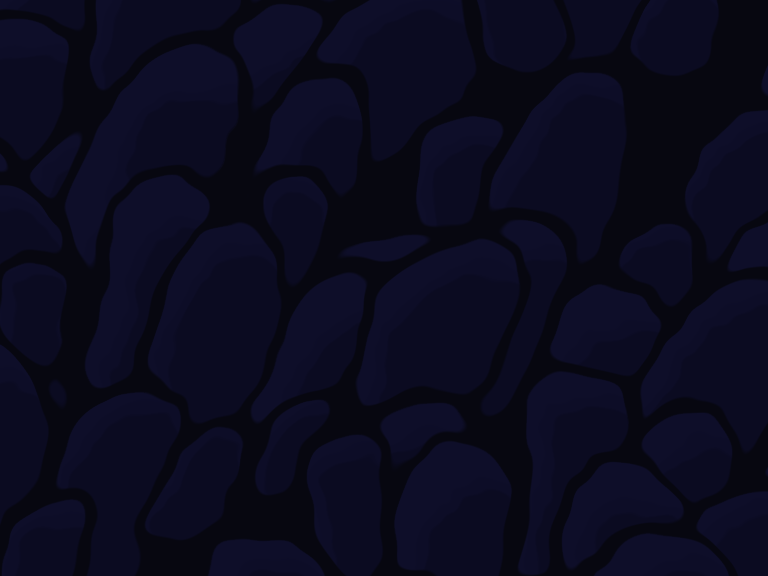
Write a WebGL 1 fragment shader that draws this texture.

```glsl
precision highp float;
// Night-blue cobbles: leaning, round-topped stones overlap like scales.
// Rows are laid from top to bottom; each stone cuts a dark joint into those
// behind it and carries a paler rim on its upper left side.
uniform vec2 u_resolution;

vec4 hash4(vec2 cell) {
  vec4 seed = vec4(dot(cell, vec2(127.1, 311.7)), dot(cell, vec2(269.5, 183.3)),
                   dot(cell, vec2(419.2, 371.9)), dot(cell, vec2(93.7, 241.1)));
  return fract(sin(seed) * 43758.55);
}

// Layered sines that make hand-drawn edges
vec2 wobble(vec2 p) {
  return 0.010 * sin(p.yx * vec2(17.0, 14.0) + 2.0 * sin(p * 9.0))
       + 0.003 * sin(p.yx * vec2(61.0, 53.0) + 3.0 * sin(p * 31.0));
}

float smoothMin(float a, float b, float k) {
  float h = max(k - abs(a - b), 0.0) / k;
  return min(a, b) - h * h * k * 0.25;
}

// Rounded block, sheared by lean and narrower towards its top
float stoneDistance(vec2 q, vec2 halfSize, float lean) {
  q.x = (q.x - lean * q.y) * (1.0 + 0.7 * q.y);
  float corner = 0.88 * min(halfSize.x, halfSize.y);
  vec2 d = abs(q) - halfSize + corner;
  return (length(max(d, 0.0)) + min(max(d.x, d.y), 0.0) - corner)
       / sqrt(1.0 + lean * lean);
}

void main() {
  vec2 uv = gl_FragCoord.xy / u_resolution.y;
  vec2 p = uv + wobble(uv);
  vec2 spacing = vec2(0.235, 0.17);
  float column = floor(p.x / spacing.x);
  float joint = 0.021 + 0.006 * sin(p.x * 13.0 + 2.0 * sin(p.y * 11.0));

  float solid = -1.0;  // positive inside a visible stone
  float rim = -1.0;    // positive in the pale rim of the front stone

  for (int i = 0; i < 10; i++) {
    float row = 8.0 - float(i);
    for (int j = -2; j <= 2; j++) {
      vec2 cell = vec2(column + float(j), row);
      vec4 rnd = hash4(cell);
      vec4 shape = hash4(cell + 37.0);

      // Mostly big slabs, with some small pebbles between
      float size = shape.x < 0.22 ? 0.5 : 1.0;
      vec2 halfSize = size * vec2(mix(0.09, 0.155, rnd.z), mix(0.15, 0.26, rnd.w));
      float lean = mix(-0.15, 0.5, shape.y);
      vec2 top = (cell + vec2(0.5 * mod(row, 2.0), 0.0)
               + vec2(0.55, 1.1) * (rnd.xy - 0.5)) * spacing;
      vec2 q = p - top + halfSize.y * vec2(0.5 * lean, 1.0);

      float d = stoneDistance(q, halfSize, lean);
      solid = max(smoothMin(solid, d - joint, 0.035), -d);

      if (d < 0.0) {
        float depth = size * mix(0.035, 0.095, shape.z);
        vec2 toLight = vec2(-0.45, 0.9) * depth;
        vec2 ragged = 0.8 * wobble(uv * 1.6 + 5.0 * rnd.x);
        rim = stoneDistance(q + toLight + ragged, halfSize, lean) + 0.006;
      }
    }
  }

  // Flat tones with softly painted borders
  float soft = 0.0022;
  vec3 jointColor = vec3(0.026, 0.027, 0.063);
  vec3 faceColor = vec3(0.042, 0.042, 0.130);
  vec3 rimColor = vec3(0.055, 0.055, 0.162);
  float pale = 0.75 * smoothstep(-0.004, 0.004, rim)
             + 0.25 * smoothstep(0.018, 0.030, rim);
  vec3 stoneColor = mix(faceColor, rimColor, pale);
  vec3 color = mix(jointColor, stoneColor, smoothstep(-soft, soft, solid));
  gl_FragColor = vec4(color, 1.0);
}
```
